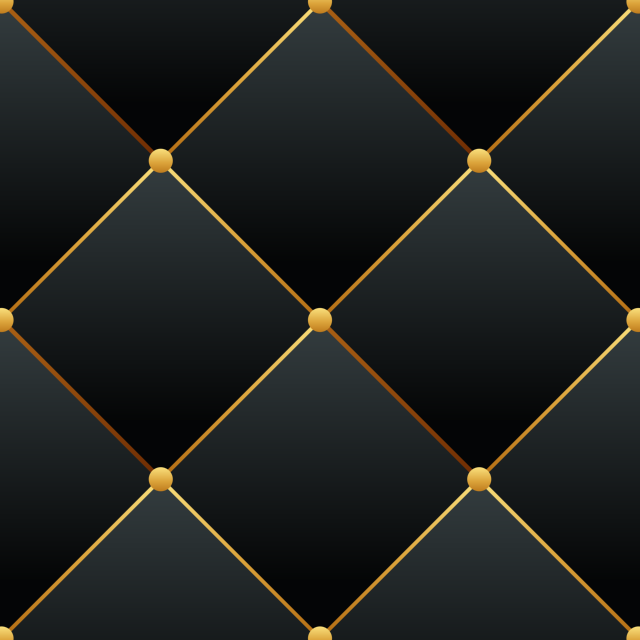
This pattern is drawn by a WebGL 2 fragment shader. Its source:

```glsl
#version 300 es
precision highp float;
// Quilted dark diamonds shaded top to bottom, edged by gold and bronze bars with round gold studs.

#define HALF_CELL 0.2488      // half the diagonal of a diamond
#define GOLD_HALF_WIDTH 0.0030
#define BRONZE_HALF_WIDTH 0.0035
#define STUD_RADIUS 0.0188
#define SHADE_END 0.82        // where a diamond reaches its darkest tone

uniform vec2 u_resolution;
out vec4 outColor;

const vec3 SLATE = vec3(0.205, 0.240, 0.250);
const vec3 BLACK = vec3(0.016, 0.020, 0.022);
const vec3 GOLD_LIGHT = vec3(0.98, 0.88, 0.49);
const vec3 GOLD_MID = vec3(0.86, 0.64, 0.23);
const vec3 GOLD_DEEP = vec3(0.70, 0.42, 0.07);
const vec3 BRONZE_LIGHT = vec3(0.67, 0.38, 0.08);
const vec3 BRONZE_DEEP = vec3(0.43, 0.17, 0.01);

// Three-stop gold gradient, light to deep
vec3 goldRamp(float t) {
    return t < 0.5 ? mix(GOLD_LIGHT, GOLD_MID, 2.0 * t)
                   : mix(GOLD_MID, GOLD_DEEP, 2.0 * t - 1.0);
}

// Smooth coverage of a shape from its signed distance
float coverage(float dist, float pixel) {
    return 1.0 - smoothstep(-0.75 * pixel, 0.75 * pixel, dist);
}

void main() {
    float side = min(u_resolution.x, u_resolution.y);
    float pixel = 1.0 / side;
    vec2 p = (gl_FragCoord.xy - 0.5 * u_resolution) / (side * HALF_CELL);

    // Diagonal lattice: x grows down-right, y grows up-right
    vec2 lattice = 0.5 * vec2(p.x - p.y, p.x + p.y);
    vec2 inCell = fract(lattice);
    vec2 node = round(lattice);
    vec2 offset = lattice - node;
    vec2 edgeDist = abs(offset) * sqrt(2.0) * HALF_CELL;

    // Diamond face
    float depth = 0.5 * (inCell.x + 1.0 - inCell.y);
    vec3 color = mix(SLATE, BLACK, min(depth / SHADE_END, 1.0));

    // Falling bars alternate between gold and bronze by row
    float row = floor(lattice.x) - node.y;
    bool isBronze = mod(row, 2.0) < 0.5;
    vec3 falling = isBronze ? mix(BRONZE_LIGHT, BRONZE_DEEP, inCell.x) : goldRamp(inCell.x);
    float halfWidth = isBronze ? BRONZE_HALF_WIDTH : GOLD_HALF_WIDTH;
    color = mix(color, falling, coverage(edgeDist.y - halfWidth, pixel));

    // Rising bars are all gold
    vec3 rising = goldRamp(1.0 - inCell.y);
    color = mix(color, rising, coverage(edgeDist.x - GOLD_HALF_WIDTH, pixel));

    // Studs on the crossings
    vec2 studPos = vec2(offset.x + offset.y, offset.y - offset.x) * HALF_CELL;
    float studShade = clamp(0.5 - 0.5 * studPos.y / STUD_RADIUS, 0.0, 1.0);
    vec3 stud = goldRamp(0.85 * studShade);
    color = mix(color, stud, coverage(length(studPos) - STUD_RADIUS, pixel));

    outColor = vec4(color, 1.0);
}
```
